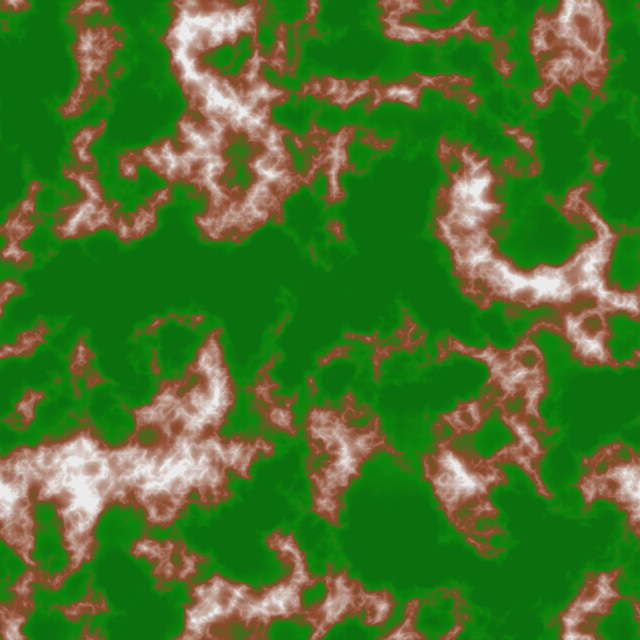
A three.js fragment shader for this texture:

```glsl
#define LAND_CELLS 4.0
#define LAND_HEIGHT 1.3
#define RIDGE_CELLS 5.0
#define RIDGE_HEIGHT 0.6
#define RIDGE_SLOPE 1.6
#define OCTAVES 6
#define FALLOFF 0.6
#define GAIN 2.0

varying vec2 vUv;

const vec3 FOREST = vec3(0.04, 0.44, 0.05);
const vec3 MEADOW = vec3(0.045, 0.525, 0.045);
const vec3 EARTH = vec3(0.55, 0.28, 0.17);
const vec3 SNOW = vec3(0.92);

float hash(vec2 p) {
  return fract(sin(dot(p, vec2(127.1, 311.7))) * 43758.5453);
}

// Unit gradient of a lattice point, wrapped to the period
vec2 gradient(vec2 cell, float period, float seed) {
  vec2 wrapped = floor(mod(cell + 0.5, period));
  float angle = 6.28318 * hash(wrapped + 17.0 * seed);
  return vec2(cos(angle), sin(angle));
}

// Tiling gradient noise, shifted per seed so that lattices do not line up
float noise(vec2 uv, float period, float seed) {
  vec2 p = uv * period + seed * vec2(0.37, 0.71);
  vec2 cell = floor(p);
  vec2 f = p - cell;
  vec2 fade = f * f * f * (f * (f * 6.0 - 15.0) + 10.0);
  vec2 e = vec2(1.0, 0.0);
  float a = dot(gradient(cell, period, seed), f);
  float b = dot(gradient(cell + e.xy, period, seed), f - e.xy);
  float c = dot(gradient(cell + e.yx, period, seed), f - e.yx);
  float d = dot(gradient(cell + e.xx, period, seed), f - e.xx);
  return mix(mix(a, b, fade.x), mix(c, d, fade.x), fade.y);
}

// Broad land plus ridges whose detail grows with the ridge below
float terrain(vec2 uv) {
  float height = LAND_HEIGHT * noise(uv, LAND_CELLS, 9.0);
  float amplitude = RIDGE_HEIGHT;
  float period = RIDGE_CELLS;
  float weight = 1.0;
  for (int i = 0; i < OCTAVES; i++) {
    float n = noise(uv, period, float(i) + 1.0);
    float ridge = max(1.0 - RIDGE_SLOPE * abs(n), 0.0);
    float signal = ridge * ridge * weight;
    height += amplitude * signal;
    weight = min(GAIN * signal, 1.0);
    // The two coarsest octaves share one amplitude
    if (i > 0) amplitude *= FALLOFF;
    period *= 2.0;
  }
  return height;
}

float ramp(float low, float high, float x) {
  return clamp((x - low) / (high - low), 0.0, 1.0);
}

void main() {
  float height = terrain(vUv);

  // Colour by height
  vec3 color = mix(FOREST, MEADOW, ramp(0.5, 0.865, height));
  color = mix(color, EARTH, ramp(0.865, 1.195, height));
  color = mix(color, SNOW, ramp(1.195, 1.97, height));
  gl_FragColor = vec4(color, 1.0);
}
```
